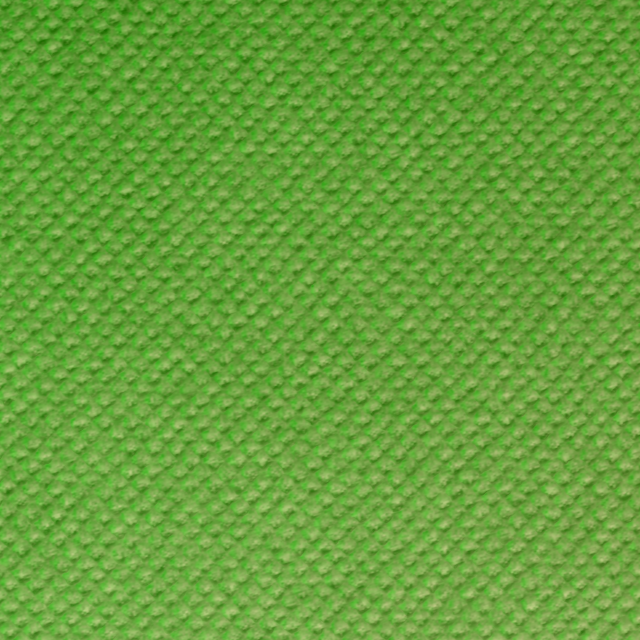
Write a three.js fragment shader that draws this texture.

```glsl
varying vec2 vUv;

const vec2 KNOT_COUNT = vec2(26.5, 27.5);
const vec3 CLOTH = vec3(0.395, 0.605, 0.225);
const vec3 HIGHLIGHT = vec3(0.575, 0.71, 0.385);
const vec3 VIVID = vec3(0.26, 0.70, 0.135);
const vec3 SHADOW = vec3(0.24, 0.48, 0.09);

float hash(vec2 p) {
  vec3 q = fract(vec3(p.xyx) * 0.1031);
  q += dot(q, q.yzx + 33.33);
  return fract((q.x + q.y) * q.z);
}

float valueNoise(vec2 p) {
  vec2 cell = floor(p);
  vec2 f = fract(p);
  f = f * f * (3.0 - 2.0 * f);
  float low = mix(hash(cell), hash(cell + vec2(1.0, 0.0)), f.x);
  float high = mix(hash(cell + vec2(0.0, 1.0)), hash(cell + 1.0), f.x);
  return mix(low, high, f.y);
}

// Soft elliptical spot, sheared by a slope
float spot(vec2 d, vec2 center, vec2 radius, float slope) {
  vec2 q = d - center;
  q.y -= slope * q.x;
  q /= radius;
  return exp(-dot(q, q));
}

// Slightly sagging rows with a loose, uneven pull
vec2 weaveCoords(vec2 uv) {
  vec2 p = uv;
  p.y += 0.045 * uv.x * (1.0 - 0.55 * uv.x);
  p.x += 0.012 * uv.y;
  vec2 pull = vec2(valueNoise(uv * 9.0 + 40.0), valueNoise(uv * 9.0 + 70.0));
  return p * KNOT_COUNT + 0.25 * (pull - 0.5);
}

// Highlight, vivid and shadow amounts of one raised knot
vec3 knotShade(vec2 d, float variation) {
  float light = spot(d, vec2(0.04, 0.04), vec2(0.29, 0.17), 0.25);
  float vivid = spot(d, vec2(-0.26, 0.0), vec2(0.15, 0.24), 0.0);
  float groove = spot(d, vec2(0.12, -0.24), vec2(0.24, 0.10), 0.55);
  float cleft = spot(d, vec2(-0.12, -0.25), vec2(0.20, 0.09), -0.5);
  float shadow = groove + 0.45 * cleft;
  return vec3(light, vivid, shadow) * mix(0.75, 1.15, variation);
}

// Blend neighbouring knots of the staggered lattice
vec3 weave(vec2 p) {
  vec2 diagonal = vec2(p.x + p.y, p.x - p.y);
  vec2 home = floor(diagonal + 0.5);
  vec3 total = vec3(0.0);
  float weightSum = 0.0;
  for (int j = -1; j <= 1; j++) {
    for (int i = -1; i <= 1; i++) {
      vec2 id = home + vec2(float(i), float(j));
      vec2 seed = id + 100.0;
      vec2 jitter = vec2(hash(seed), hash(seed + 57.0)) - 0.5;
      vec2 q = diagonal - id;
      vec2 d = 0.5 * vec2(q.x + q.y, q.x - q.y) - 0.10 * jitter;
      float weight = exp(-45.0 * dot(d, d));
      total += weight * knotShade(d, hash(seed + 131.0));
      weightSum += weight;
    }
  }
  return total / weightSum;
}

// Short slanted fibres, from -0.5 to 0.5
float fibres(vec2 uv) {
  vec2 along = vec2(uv.x + 0.3 * uv.y, uv.y - 0.3 * uv.x);
  float coarse = valueNoise(along * vec2(95.0, 165.0) + 90.0);
  float fine = valueNoise(along * vec2(220.0, 320.0) + 210.0);
  return mix(coarse, fine, 0.5) - 0.5;
}

// Paler toward the bottom, greener toward the top left
vec3 illumination(vec2 uv) {
  vec3 tone = mix(vec3(0.06, 0.035, 0.05), vec3(-0.05, -0.025, -0.045), uv.y);
  tone += vec3(0.025, -0.018, 0.01) * (uv.x - 0.5);
  return tone + 0.02 * (valueNoise(uv * 5.0 + 15.0) - 0.5);
}

void main() {
  float fibre = fibres(vUv);
  float ruffle = valueNoise(vUv * 130.0 + 500.0) - 0.5;
  vec2 p = weaveCoords(vUv) + vec2(0.12 * ruffle, 0.16 * fibre);
  vec3 shade = clamp(weave(p), 0.0, 1.0);

  vec3 color = mix(CLOTH, VIVID, shade.y);
  color = mix(color, SHADOW, 0.9 * shade.z);
  color = mix(color, HIGHLIGHT, shade.x * clamp(0.82 + 0.7 * fibre, 0.0, 1.0));

  // Fibre grain and small colour flecks
  color += vec3(0.17, 0.14, 0.14) * fibre;
  float fleck = valueNoise(vUv * 240.0 + 300.0) - 0.5;
  color += vec3(0.11, 0.01, 0.08) * fleck;
  color += illumination(vUv);
  gl_FragColor = vec4(clamp(color, 0.0, 1.0), 1.0);
}
```
